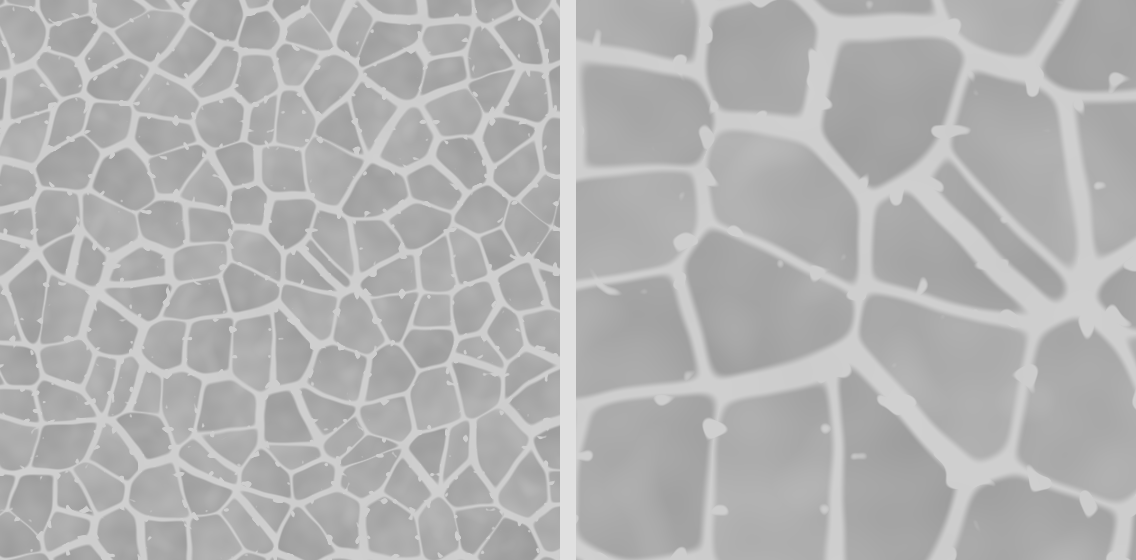
Left: the whole. Right: its middle third, enlarged.
Write a WebGL 1 fragment shader that draws this texture.

```glsl
precision highp float;

uniform vec2 u_resolution;

const float CELLS_ACROSS = 12.4;
const float JITTER = 0.96;
const float WARP_BROAD = 0.55;
const float WARP_FINE = 0.035;

// Wall sizes are in cell units
const float WALL_THIN = 0.028;
const float WALL_THICK = 0.105;
const float WALL_SWELL = 0.045;
const float CORNER_ROUNDING = 0.036;
const float EDGE_SOFTNESS = 0.032;
const float THORN_SCALE = 5.0;
const float THORN_THRESHOLD = 0.27;
const float THORN_LENGTH = 0.5;

const vec3 CELL_COLOR = vec3(0.661);
const vec3 WALL_COLOR = vec3(0.808);
const float CELL_TONE = 0.022;
const float CELL_SLOPE = 0.035;
const float MOTTLE = 0.035;
const float CLOUD = 0.10;
const float WALL_MOTTLE = 0.015;

vec2 hash2(vec2 p) {
  vec3 q = fract(p.xyx * vec3(0.1031, 0.1030, 0.0973));
  q += dot(q, q.yzx + 33.33);
  return fract((q.xx + q.yz) * q.zy);
}

vec2 gradient(vec2 corner) {
  float angle = 6.28319 * hash2(corner + 71.0).x;
  return vec2(cos(angle), sin(angle));
}

float gradientNoise(vec2 p) {
  vec2 i = floor(p);
  vec2 f = p - i;
  vec2 u = f * f * f * (f * (f * 6.0 - 15.0) + 10.0);
  vec2 e = vec2(1.0, 0.0);
  float low = mix(dot(gradient(i), f), dot(gradient(i + e), f - e), u.x);
  float high = mix(dot(gradient(i + e.yx), f - e.yx),
                   dot(gradient(i + e.xx), f - e.xx), u.x);
  return mix(low, high, u.y);
}

vec2 noise2(vec2 p) {
  return vec2(gradientNoise(p), gradientNoise(p + vec2(37.2, 91.7)));
}

vec2 seedPoint(vec2 id) {
  return id + 0.5 + JITTER * (hash2(id) - 0.5);
}

vec2 nearestCell(vec2 p) {
  vec2 base = floor(p);
  vec2 nearest = base;
  float best = 100.0;
  for (int y = -2; y <= 2; y++) {
    for (int x = -2; x <= 2; x++) {
      vec2 id = base + vec2(float(x), float(y));
      vec2 offset = seedPoint(id) - p;
      float d = dot(offset, offset);
      if (d < best) {
        best = d;
        nearest = id;
      }
    }
  }
  return nearest;
}

// Rounded distance to the walls, each wall with its own thickness
float wallDistance(vec2 p, vec2 cell) {
  vec2 seed = seedPoint(cell);
  float sum = 0.0;
  for (int y = -2; y <= 2; y++) {
    for (int x = -2; x <= 2; x++) {
      if (x == 0 && y == 0) continue;
      vec2 id = cell + vec2(float(x), float(y));
      vec2 other = seedPoint(id);
      float d = dot(0.5 * (seed + other) - p, normalize(other - seed));
      float pick = hash2(cell + id + 13.0).y;
      d -= mix(WALL_THIN, WALL_THICK, pick * pick);
      sum += exp(-d / CORNER_ROUNDING);
    }
  }
  return -CORNER_ROUNDING * log(sum);
}

void main() {
  vec2 p = gl_FragCoord.xy / u_resolution.y * CELLS_ACROSS + 20.0;
  vec2 q = p + WARP_BROAD * noise2(p * 0.3) + WARP_FINE * noise2(p * 2.1);

  vec2 cell = nearestCell(q);
  float d = wallDistance(q, cell);

  // Swelling walls and small thorns
  d -= WALL_SWELL * gradientNoise(p * 0.7 + 5.0);
  d -= THORN_LENGTH * max(gradientNoise(p * THORN_SCALE) - THORN_THRESHOLD, 0.0);

  // Soft shading inside each cell
  vec2 pick = hash2(cell + 47.0);
  vec2 slope = gradient(cell + 9.0);
  float shade = CELL_TONE * (pick.x * 2.0 - 1.0);
  shade += CELL_SLOPE * dot(q - seedPoint(cell), slope);
  shade += MOTTLE * gradientNoise(p * 2.3 + 11.0);
  shade += CLOUD * max(gradientNoise(p * 1.6 + 63.0) - 0.25, 0.0);

  vec3 wall = WALL_COLOR + WALL_MOTTLE * gradientNoise(p * 1.3 + 29.0);
  float softness = max(EDGE_SOFTNESS, CELLS_ACROSS / u_resolution.y);
  float inside = smoothstep(-softness, softness, d);
  gl_FragColor = vec4(mix(wall, CELL_COLOR + shade, inside), 1.0);
}
```
